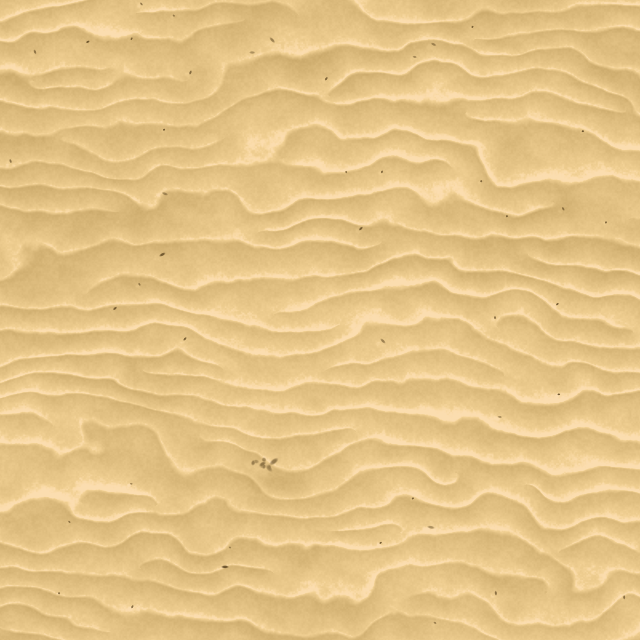
Write a three.js fragment shader that draws this texture.

```glsl
varying vec2 vUv;

const float TAU = 6.2831853;
const vec3 SHADE_SAND = vec3(0.800, 0.670, 0.425);
const vec3 LIT_SAND = vec3(0.970, 0.840, 0.600);
const vec3 CREST_SAND = vec3(0.985, 0.865, 0.685);
const vec3 DEBRIS = vec3(0.34, 0.25, 0.11);

float hash(vec2 p) {
  vec3 q = fract(vec3(p.xyx) * 0.1031);
  q += dot(q, q.yzx + 33.33);
  return fract((q.x + q.y) * q.z);
}

vec2 hash2(float n, float seed) {
  return vec2(hash(vec2(n, seed)), hash(vec2(n + 57.0, seed + 19.0)));
}

// Value noise, centred on zero
float noise(vec2 p) {
  vec2 i = floor(p);
  vec2 f = fract(p);
  f = f * f * f * (f * (f * 6.0 - 15.0) + 10.0);
  float low = mix(hash(i), hash(i + vec2(1.0, 0.0)), f.x);
  float high = mix(hash(i + vec2(0.0, 1.0)), hash(i + 1.0), f.x);
  return mix(low, high, f.y) - 0.5;
}

vec2 rotate(vec2 p, float angle) {
  float c = cos(angle);
  float s = sin(angle);
  return vec2(c * p.x - s * p.y, s * p.x + c * p.y);
}

// Phase in x, calmness near ripple ends in y
vec2 rippleForks(vec2 p, float stretch) {
  float phase = 0.0;
  float calm = 1.0;
  for (int i = 0; i < 24; i++) {
    float n = float(i);
    vec2 r = hash2(n, 7.0);
    vec2 centre = vec2(fract(n * 0.618 + 0.15 * r.x), (n + r.y) / 24.0);
    vec2 reach = vec2(0.05 + 0.09 * r.y, 0.03 * (r.x - 0.7));
    vec2 a = p - centre + reach;
    vec2 b = p - centre - reach;
    float turn = r.x > 0.4 ? 1.0 : -1.0;
    phase += turn * (atan(a.y * stretch, a.x) - atan(b.y * stretch, b.x)) / TAU;
    calm *= smoothstep(0.0, 0.028, min(length(a), length(b)));
  }
  return vec2(phase, calm);
}

// Bright crest, sharp shadow below it, steady brightening down the slope
float rippleProfile(float s) {
  float slope = 0.10 + 0.68 * (1.0 - s) + 0.18 * exp(-s * 10.0);
  return mix(slope, 0.96, smoothstep(0.85, 1.0, s));
}

float speck(vec2 p, float radius, float angle, float aspect) {
  vec2 q = rotate(p, angle) * vec2(1.0, aspect);
  return 1.0 - smoothstep(radius * 0.35, radius * 1.25, length(q));
}

// Specks in x, their small bright rims in y
vec2 scatter(vec2 p, float count, float seed, vec2 centre, vec2 spread, float size) {
  vec2 sum = vec2(0.0);
  for (int i = 0; i < 44; i++) {
    float n = float(i);
    if (n >= count) break;
    vec2 r = hash2(n, seed);
    vec2 d = p - centre - (r - 0.5) * spread;
    vec2 look = hash2(n, seed + 5.0);
    float radius = size * (0.5 + look.x * look.x);
    float angle = look.y * 3.14;
    float aspect = 1.0 + 1.4 * look.x;
    sum.x = max(sum.x, speck(d, radius, angle, aspect) * (0.5 + 0.5 * look.y));
    sum.y = max(sum.y, speck(d + radius * vec2(1.2, 0.9), radius * 1.4, angle, 1.0));
  }
  return sum;
}

void main() {
  vec2 p = vUv;

  // Wandering, forking ripple lines
  vec2 forks = rippleForks(p, 1.5);
  float phase = 21.0 * (p.y + 0.06 * p.x * (1.2 - p.y)) + forks.x;
  phase += 1.4 * noise(p * vec2(4.5, 6.0) + 3.0);
  phase += 0.95 * noise(rotate(p, 0.35) * vec2(12.0, 13.0) + 21.0);
  phase += 0.32 * noise(rotate(p, -0.4) * vec2(27.0, 28.0) + 40.0);
  phase += 0.06 * noise(p * 75.0);

  // Ripple relief, softer in some patches
  float relief = (1.0 + 0.6 * noise(p * vec2(6.0, 9.0) + 60.0)) * mix(0.4, 1.0, forks.y);
  float tone = 0.55 + (rippleProfile(fract(phase)) - 0.50) * relief;

  // Broad mottling and fine grain
  tone += 0.30 * noise(p * vec2(5.0, 8.0) + 80.0) - 0.10 * smoothstep(0.6, 1.0, p.y);
  tone += 0.16 * noise(rotate(p, 0.3) * vec2(28.0, 50.0));
  tone += 0.14 * noise(p * 190.0) + 0.13 * noise(p * 400.0 + 9.0);

  // Loose debris and one larger clump with its soft shadow
  vec2 clump = vec2(0.418, 0.268);
  vec2 loose = scatter(p, 44.0, 3.0, vec2(0.5), vec2(1.0), 0.0040);
  vec2 heap = scatter(p, 9.0, 11.0, clump, vec2(0.045, 0.028), 0.0075);
  vec2 toShadow = (p - clump + vec2(-0.01, 0.025)) / vec2(0.065, 0.018);
  tone -= 0.25 * exp(-dot(toShadow, toShadow));
  tone += 0.14 * loose.y + 0.12 * heap.y;

  vec3 colour = mix(SHADE_SAND, LIT_SAND, clamp(tone, -0.1, 1.0));
  colour = mix(colour, CREST_SAND, smoothstep(0.78, 1.08, tone));
  colour = mix(colour, DEBRIS, max(loose.x * 0.85, heap.x * 0.65));
  gl_FragColor = vec4(colour, 1.0);
}
```
